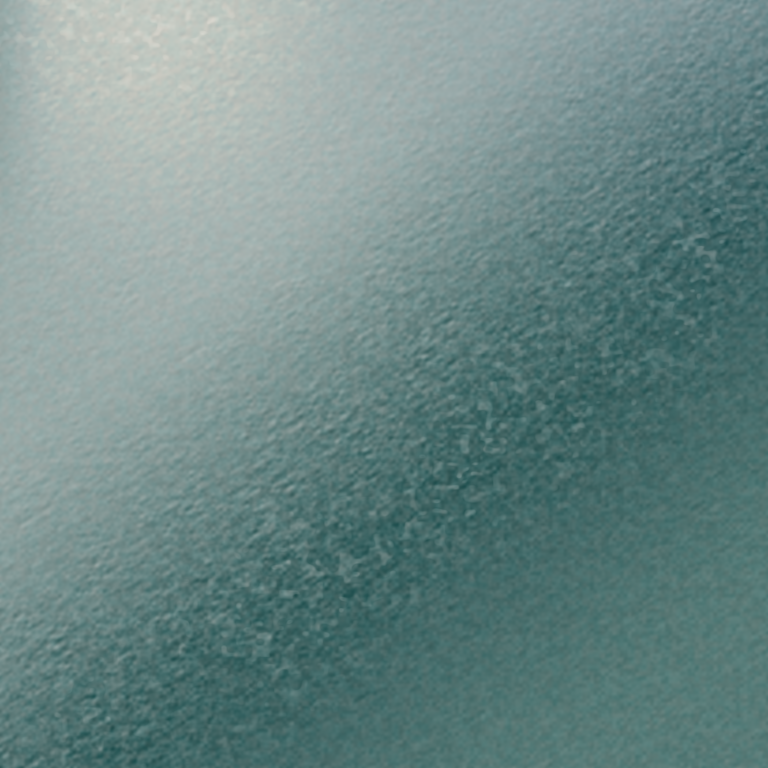
Reproduce this texture procedurally as a Shadertoy shader.

```glsl
// Frosted teal surface with a soft diagonal sheen and fine embossed grain.

float hash(vec2 p) {
    return fract(sin(dot(p, vec2(127.1, 311.7))) * 43758.5453);
}

float noise(vec2 p) {
    vec2 cell = floor(p), f = fract(p);
    f = f * f * (3.0 - 2.0 * f);
    return mix(mix(hash(cell), hash(cell + vec2(1, 0)), f.x),
               mix(hash(cell + vec2(0, 1)), hash(cell + vec2(1, 1)), f.x), f.y);
}

float fbm(vec2 p) {
    float sum = 0.0, weight = 0.5;
    for (int i = 0; i < 3; i++) {
        sum += weight * noise(p);
        p = mat2(0.8, 0.6, -0.6, 0.8) * p * 2.03 + 17.3;
        weight *= 0.5;
    }
    return sum / 0.875;
}

// Broad light: pale upper left, dark diagonal trough, softer lower right.
float sheen(vec2 uv, float diagonal) {
    float rise = clamp((diagonal + 0.13) / 0.56, 0.0, 1.0);
    float light = 0.01 + 0.73 * mix(rise, smoothstep(0.0, 1.0, rise), 0.65);
    light += 0.2 * (1.0 - smoothstep(-0.65, -0.14, diagonal));
    vec2 toGlow = (uv - vec2(0.2, 1.04)) / vec2(0.26, 0.34);
    light += 0.38 * exp(-dot(toGlow, toGlow));
    // The upper left edge falls into shade.
    light -= 0.28 * (1.0 - smoothstep(-0.04, 0.08, uv.x)) * smoothstep(0.6, 0.95, uv.y);
    return light;
}

// Height of the slanted, slightly stretched ripples.
float ripples(vec2 slant) {
    return 0.6 * noise(slant * vec2(72.0, 140.0)) + 0.4 * noise(slant * vec2(130.0, 210.0) + 9.0);
}

void mainImage(out vec4 fragColor, in vec2 fragCoord) {
    vec2 uv = fragCoord / iResolution.xy;
    vec2 slant = mat2(0.85, -0.53, 0.53, 0.85) * uv;
    float diagonal = uv.y - 0.85 * uv.x + 0.02 + 0.05 * (fbm(uv * 5.0) - 0.5);
    float light = sheen(uv, diagonal);

    // Ripples cover the upper slope; loose speckle takes over in the trough.
    float slope = exp(-pow((diagonal - 0.08) / 0.2, 2.0));
    float trough = exp(-pow((diagonal + 0.09) / 0.15, 2.0));
    float lower = 1.0 - smoothstep(-0.3, -0.05, diagonal);

    // Emboss in patches with light from the upper left.
    float patches = 0.6 + 0.8 * noise(uv * 24.0 + 7.0);
    float relief = ripples(slant) - ripples(slant + vec2(0.0005, 0.0045));
    light += relief * patches * (0.11 + 0.25 * slope + 0.07 * trough);

    // Small pale flecks thicken in loose clumps, with a few inside the glow.
    float clump = smoothstep(0.25, 0.75, noise(uv * 10.0 + 4.0));
    float glowFlecks = smoothstep(0.8, 0.96, uv.y) * (1.0 - smoothstep(0.25, 0.5, uv.x));
    vec2 bent = uv + 0.006 * vec2(noise(uv * 60.0), noise(uv * 60.0 + 21.0));
    float fleck = smoothstep(0.5, 0.92, noise(bent * vec2(105.0, 125.0) + 31.0));
    light += (fleck - 0.22) * (trough * (0.12 + 0.16 * clump) + 0.1 * glowFlecks);

    // Fine speckle over the whole surface.
    float speckle = noise(uv * 205.0) + 0.6 * noise(uv * vec2(140.0, 120.0) + 77.0) - 0.8;
    light += speckle * (0.06 + 0.1 * slope + 0.12 * trough + 0.06 * lower);

    vec3 color = mix(vec3(0.25, 0.4, 0.395), vec3(0.71, 0.75, 0.74), light);

    // Cool the upper right, warm the glow, and green the lower right.
    color.b += 0.018 * smoothstep(0.3, 0.9, uv.x) * smoothstep(0.4, 1.0, uv.y);
    color += vec3(0.015, 0.005, -0.015) * smoothstep(0.85, 1.1, light);
    color += vec3(-0.004, 0.008, 0.0) * (1.0 - smoothstep(-0.6, -0.2, diagonal));

    // Faint colour variation in the grain.
    float tint = noise(uv * 130.0 + 53.0) - 0.5;
    color += vec3(0.035, -0.008, -0.012) * tint;

    fragColor = vec4(clamp(color, 0.0, 1.0), 1.0);
}
```
